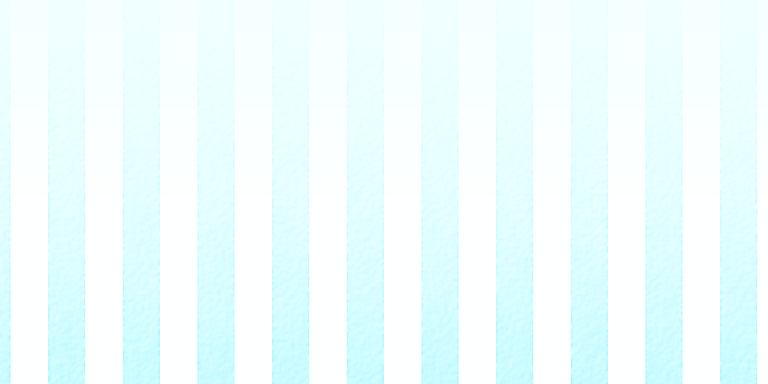
Give the GLSL for this pattern, as a WebGL 2 fragment shader.

```glsl
#version 300 es
precision highp float;
// Vertical pale cyan stripes on near-white, ten periods and a part across.
// Stripes deepen towards the bottom while the gaps fade to white; embossed
// value noise gives a leathery grain, and thin broken lines mark the edges.

uniform vec2 u_resolution;
out vec4 fragColor;

// Lengths are in canvas heights.
const float PERIOD = 0.19444;
const float HALF_WIDTH = 0.0485;
const float FIRST_CENTER = 0.1736;
const float EDGE_LINE = 0.0022;

const vec3 GAP_TOP = vec3(0.965, 1.0, 1.0);
const vec3 GAP_BOTTOM = vec3(0.998, 1.0, 1.0);
const vec3 STRIPE_TOP = vec3(0.940, 1.0, 1.0);
const vec3 STRIPE_MIDDLE = vec3(0.890, 0.997, 1.0);
const vec3 STRIPE_BOTTOM = vec3(0.775, 0.985, 1.0);
const vec3 INK = vec3(1.0, 0.22, 0.08);

float hash(vec2 p) {
    return fract(sin(dot(p, vec2(127.1, 311.7))) * 43758.5453);
}

float valueNoise(vec2 p) {
    vec2 cell = floor(p);
    vec2 f = fract(p);
    f = f * f * (3.0 - 2.0 * f);
    float low = mix(hash(cell), hash(cell + vec2(1.0, 0.0)), f.x);
    float high = mix(hash(cell + vec2(0.0, 1.0)), hash(cell + 1.0), f.x);
    return mix(low, high, f.y);
}

float fbm(vec2 p) {
    float sum = 0.0;
    float amplitude = 0.5;
    for (int i = 0; i < 3; i++) {
        sum += amplitude * valueNoise(p);
        p = p * 2.03 + 17.3;
        amplitude *= 0.5;
    }
    return sum;
}

// Slope of the noise along a diagonal light, centred on zero.
float emboss(vec2 p, float scale) {
    return fbm(p * scale) - fbm(p * scale + vec2(0.45, -0.45));
}

// Signed distance to the nearest stripe, negative inside.
float stripeDistance(float x) {
    float offset = fract((x - FIRST_CENTER) / PERIOD + 0.5) - 0.5;
    return abs(offset) * PERIOD - HALF_WIDTH;
}

vec3 stripeColor(float y) {
    vec3 lower = mix(STRIPE_BOTTOM, STRIPE_MIDDLE, smoothstep(-0.15, 0.55, y));
    return mix(lower, STRIPE_TOP, smoothstep(0.35, 1.0, y));
}

void main() {
    vec2 p = gl_FragCoord.xy / u_resolution.y;
    float pixel = 1.0 / u_resolution.y;
    float depth = 1.0 - p.y;

    // Flat stripes and gaps, each with its own vertical fade
    float d = stripeDistance(p.x);
    float inside = 1.0 - smoothstep(-0.6 * pixel, 0.6 * pixel, d);
    vec3 gap = mix(GAP_BOTTOM, GAP_TOP, smoothstep(0.35, 1.0, p.y));
    vec3 stripe = stripeColor(p.y);

    // Leathery grain, stronger lower down
    float grain = emboss(p, 95.0);
    float blotch = fbm(p * vec2(24.0, 12.0)) - 0.44;
    float wear = grain * 0.14 + blotch * 0.04;
    stripe -= INK * wear * mix(0.15, 1.0, depth);

    // Broken edge lines
    float line = 1.0 - smoothstep(0.0, EDGE_LINE + 0.5 * pixel, abs(d + EDGE_LINE));
    float breaks = smoothstep(0.25, 0.75, valueNoise(p * vec2(40.0, 130.0)));
    stripe -= INK * line * breaks * mix(0.02, 0.13, depth);

    vec3 color = mix(gap, stripe, inside);
    fragColor = vec4(clamp(color, 0.0, 1.0), 1.0);
}
```
